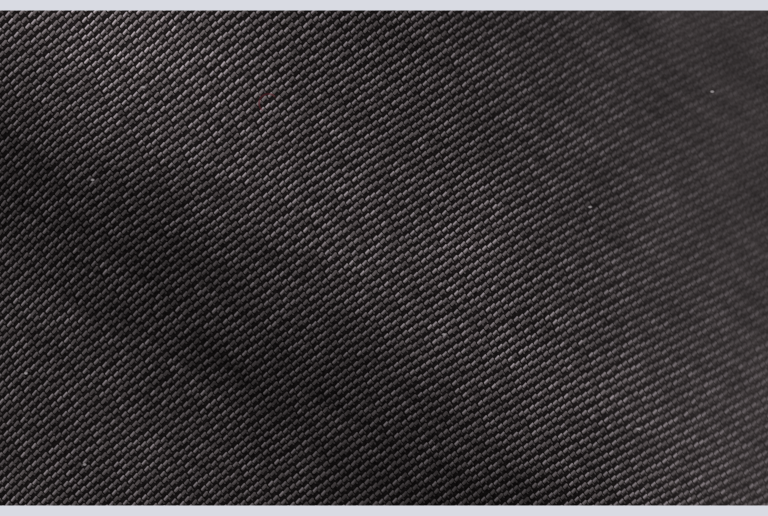
Give the GLSL for this texture, as a Shadertoy shader.

```glsl
// Dark knitted cloth between two pale borders: staggered rows of small steep,
// hooked stitches, each drawn as capsules found by a search of nearby cells.
// Rows bend downward to the right; folds shade the cloth and focus fades right.

const vec2  STITCH_PITCH = vec2(0.0168, 0.0112);  // in canvas heights
const vec2  LEG = vec2(0.0017, 0.0037);           // half of the slanted leg
const vec2  HOOK = vec2(0.0068, 0.0010);          // end of the bent tip
const float YARN_RADIUS = 0.0031;
const float HOOK_RADIUS = 0.0020;
const float ROW_TILT = -0.25;
const float ROW_BEND = 0.14;
const float BORDER = 0.0205;
const float LINT_CELL = 0.24;
const vec2  FOLD_NORMAL = vec2(0.615, 0.790);
const vec2  FOLD_ALONG = vec2(0.790, -0.615);

const vec3 GAP_COLOR = vec3(0.078, 0.068, 0.069);
const vec3 YARN_COLOR = vec3(0.285, 0.264, 0.267);
const vec3 SHEEN_COLOR = vec3(0.50, 0.47, 0.49);
const vec3 BLUR_COLOR = vec3(0.252, 0.232, 0.235);
const vec3 LINT_COLOR = vec3(0.68, 0.66, 0.67);
const vec3 RED_FIBER = vec3(0.36, 0.13, 0.16);
const vec3 BORDER_COLOR = vec3(0.85, 0.86, 0.89);

vec2 hash2(vec2 p) {
    vec3 q = fract(p.xyx * vec3(0.1031, 0.1030, 0.0973));
    q += dot(q, q.yzx + 33.33);
    return fract((q.xx + q.yz) * q.zy);
}

float cornerGradient(vec2 cell, vec2 offset) {
    float angle = 6.2832 * hash2(cell).x;
    return dot(vec2(cos(angle), sin(angle)), offset);
}

float gradientNoise(vec2 p) {
    vec2 i = floor(p), f = fract(p);
    vec2 u = f * f * f * (f * (f * 6.0 - 15.0) + 10.0);
    vec2 e = vec2(0.0, 1.0);
    return mix(mix(cornerGradient(i, f), cornerGradient(i + e.yx, f - e.yx), u.x),
               mix(cornerGradient(i + e.xy, f - e.xy), cornerGradient(i + e.yy, f - e.yy), u.x), u.y);
}

float segmentDistance(vec2 p, vec2 a, vec2 b) {
    vec2 ab = b - a;
    return length(p - a - ab * clamp(dot(p - a, ab) / dot(ab, ab), 0.0, 1.0));
}

float bump(float x, float center, float width) {
    float t = (x - center) / width;
    return exp(-t * t);
}

// Returns yarn coverage in x and sheen in y.
vec2 knit(vec2 p, float soft) {
    vec2 result = vec2(0.0);
    float baseRow = floor(p.y / STITCH_PITCH.y);
    for (int j = -1; j <= 1; j++) {
        float row = baseRow + float(j);
        float stagger = 0.5 * mod(row, 2.0);
        float baseColumn = floor(p.x / STITCH_PITCH.x - stagger);
        for (int i = -1; i <= 1; i++) {
            float column = baseColumn + float(i);
            vec2 random = hash2(vec2(column, row) + 200.0);
            vec2 center = (vec2(column + stagger, row) + 0.5) * STITCH_PITCH;
            vec2 q = p - center - (random - 0.5) * 0.0026;
            float leg = segmentDistance(q, -LEG, LEG);
            float hook = segmentDistance(q, LEG, HOOK);
            float cover = 1.0 - smoothstep(-soft, soft, leg - YARN_RADIUS);
            float bend = 1.0 - smoothstep(-soft, soft, hook - HOOK_RADIUS);
            float ridge = segmentDistance(q - vec2(-0.0008, 0.0006), -LEG, LEG);
            float sheen = (1.0 - smoothstep(0.0, 0.0018 + soft, ridge)) * mix(0.2, 1.1, random.x);
            result = max(result, vec2(max(cover * mix(0.75, 1.0, random.y), 0.7 * bend), sheen));
        }
    }
    return result;
}

// Broad light over the folds, with fine streaks along them.
float foldLight(vec2 p) {
    float across = dot(p, FOLD_NORMAL);
    float along = dot(p, FOLD_ALONG);
    across += 0.05 * gradientNoise(p * 2.3 + 7.0);
    vec2 glow = p - vec2(0.22, 0.96);
    float light = 1.0 - 0.29 * bump(across, 0.55, 0.18) + 0.17 * bump(across, 0.89, 0.19);
    light += 0.30 * exp(-dot(glow, glow) / 0.06) - 0.08 * smoothstep(1.05, 1.5, across);
    light += 0.16 * gradientNoise(vec2(along * 4.0, across * 55.0) + 40.0);
    return light + 0.12 * gradientNoise(p * 9.0 + 20.0);
}

void mainImage(out vec4 fragColor, in vec2 fragCoord) {
    vec2 p = fragCoord / iResolution.y;
    float pixel = 1.0 / iResolution.y;

    // Cloth: tilted and bent rows, then stitches softened by focus.
    float blur = smoothstep(0.9, 1.6, p.x + 0.4 * (p.y - 0.5));
    float c = cos(ROW_TILT), s = sin(ROW_TILT);
    vec2 cloth = mat2(c, -s, s, c) * p;
    cloth.y += ROW_BEND * p.x * p.x;
    cloth += 0.009 * vec2(gradientNoise(p * 3.0 + 11.0), gradientNoise(p * 3.0 + 31.0));
    vec2 yarn = knit(cloth, max(0.0013, 0.6 * pixel) + 0.003 * blur);
    vec3 color = mix(GAP_COLOR, YARN_COLOR, yarn.x) + (SHEEN_COLOR - YARN_COLOR) * yarn.y;
    color = mix(color, BLUR_COLOR, 0.8 * blur) * foldLight(p);
    color += 0.04 * gradientNoise(p * 170.0 + 60.0);

    // Sparse lint specks.
    vec2 cell = floor(p / LINT_CELL);
    vec2 random = hash2(cell + 91.0);
    vec2 speck = (cell + 0.15 + 0.7 * random) * LINT_CELL;
    float lint = 1.0 - smoothstep(0.001, 0.003 + pixel, length((p - speck) * vec2(0.8, 1.2)));
    color = mix(color, LINT_COLOR, lint * 0.75 * step(0.65, hash2(cell + 17.0).x));

    // One curled red fiber.
    vec2 curl = p - vec2(0.52, 0.80);
    float fiber = 1.0 - smoothstep(0.0, 0.0015 + pixel, abs(length(curl) - 0.018));
    color = mix(color, RED_FIBER, 0.55 * fiber * smoothstep(-0.008, 0.006, curl.y - curl.x));

    // Pale borders.
    float inside = smoothstep(-pixel, pixel, min(p.y, 1.0 - p.y) - BORDER);
    fragColor = vec4(mix(BORDER_COLOR, color, inside), 1.0);
}
```
